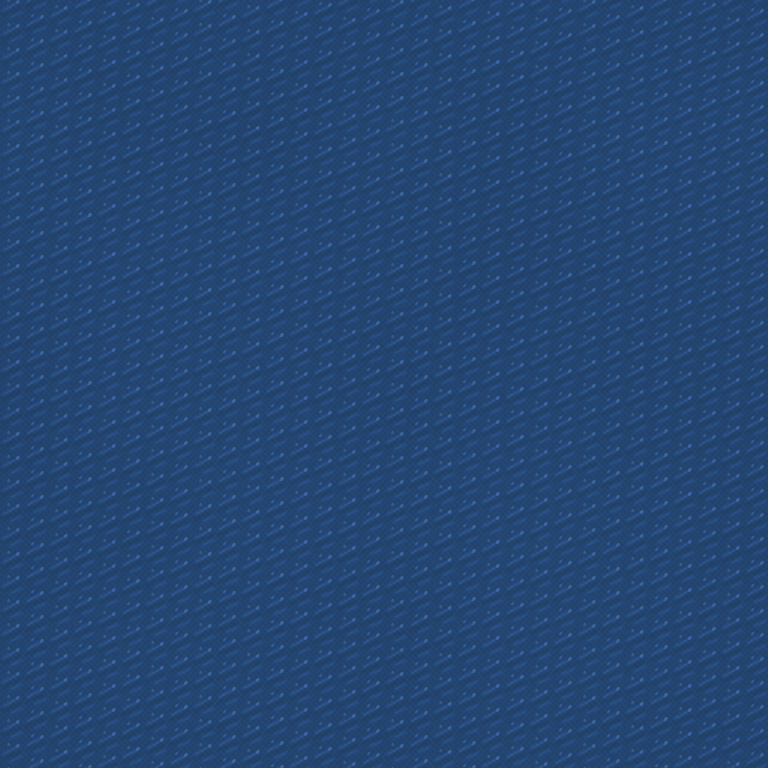
Reproduce this texture procedurally as a WebGL 2 fragment shader.

```glsl
#version 300 es
precision highp float;

uniform vec2 u_resolution;
out vec4 fragColor;

const float TAU = 6.2831853;
const float REPEATS = 32.0;     // cells across and down
const float RISE = 12.0;        // whole rows climbed over the full width
const float WEAVE = 128.0;      // fine thread crossings per side
const float GRAIN = 256.0;      // grain cells per side

const vec3 BASE = vec3(0.14, 0.27, 0.44);
const vec3 SHADE = vec3(0.138, 0.258, 0.41);
const vec3 GLOW = vec3(0.14, 0.283, 0.48);
const vec3 DASH = vec3(0.175, 0.33, 0.53);
const vec3 SPARK = vec3(0.23, 0.40, 0.64);

float hash(vec2 p) {
    return fract(sin(dot(p, vec2(127.1, 311.7))) * 43758.5453);
}

// Smooth value noise that wraps after a whole number of cells.
float wrappedNoise(vec2 p, float period) {
    vec2 cell = floor(p);
    vec2 f = fract(p);
    f = f * f * (3.0 - 2.0 * f);
    vec2 lo = mod(cell, period);
    vec2 hi = mod(cell + 1.0, period);
    float bottom = mix(hash(lo), hash(vec2(hi.x, lo.y)), f.x);
    float top = mix(hash(vec2(lo.x, hi.y)), hash(hi), f.x);
    return mix(bottom, top, f.y);
}

float segmentDistance(vec2 p, vec2 a, vec2 b) {
    vec2 along = b - a;
    float t = clamp(dot(p - a, along) / dot(along, along), 0.0, 1.0);
    return length(p - a - along * t);
}

float cover(float dist, float radius, float soft) {
    return 1.0 - smoothstep(radius - soft, radius + soft, dist);
}

// One stitch: dark hollow, a main and a fainter dash, and small specks.
vec3 stitch(vec3 color, vec2 p, float strength, float soft) {
    float hollow = segmentDistance(p, vec2(0.16, 0.34), vec2(0.78, 0.36));
    float dash = segmentDistance(p, vec2(0.18, 0.53), vec2(0.62, 0.60));
    float faintDash = segmentDistance(p, vec2(0.48, 0.12), vec2(0.86, 0.15));
    float endSpeck = length(p - vec2(0.74, 0.64));
    float looseSpeck = length(p - vec2(0.36, 0.84));

    color = mix(color, SHADE, cover(hollow, 0.10, 0.06));
    color = mix(color, GLOW, cover(min(dash, faintDash), 0.11, 0.05));
    color = mix(color, DASH, cover(faintDash, 0.04, soft) * 0.7);
    color = mix(color, DASH, cover(dash, 0.05, soft) * strength);
    color = mix(color, SPARK, cover(looseSpeck, 0.06, soft) * 0.7);
    return mix(color, SPARK, cover(endSpeck, 0.08, soft) * strength);
}

void main() {
    vec2 uv = gl_FragCoord.xy / u_resolution;

    // Sheared grid, so that rows climb to the right and still close up.
    vec2 grid = uv * REPEATS - vec2(0.0, uv.x * RISE);
    vec2 id = mod(floor(grid), REPEATS);
    float pixel = REPEATS / min(u_resolution.x, u_resolution.y);
    float soft = max(0.025, 0.5 * pixel);

    float strength = mix(0.85, 1.0, hash(id));
    vec3 color = stitch(BASE, fract(grid), strength, soft);

    // Fine cloth: crossing threads, grain and a faint broad unevenness.
    float threads = sin(TAU * WEAVE * uv.x) * sin(TAU * WEAVE * uv.y);
    float grain = wrappedNoise(uv * GRAIN, GRAIN) - 0.5;
    float wear = wrappedNoise(uv * 6.0, 6.0) - 0.5;
    color *= 1.0 + 0.045 * threads + 0.04 * grain + 0.03 * wear;

    fragColor = vec4(color, 1.0);
}
```
